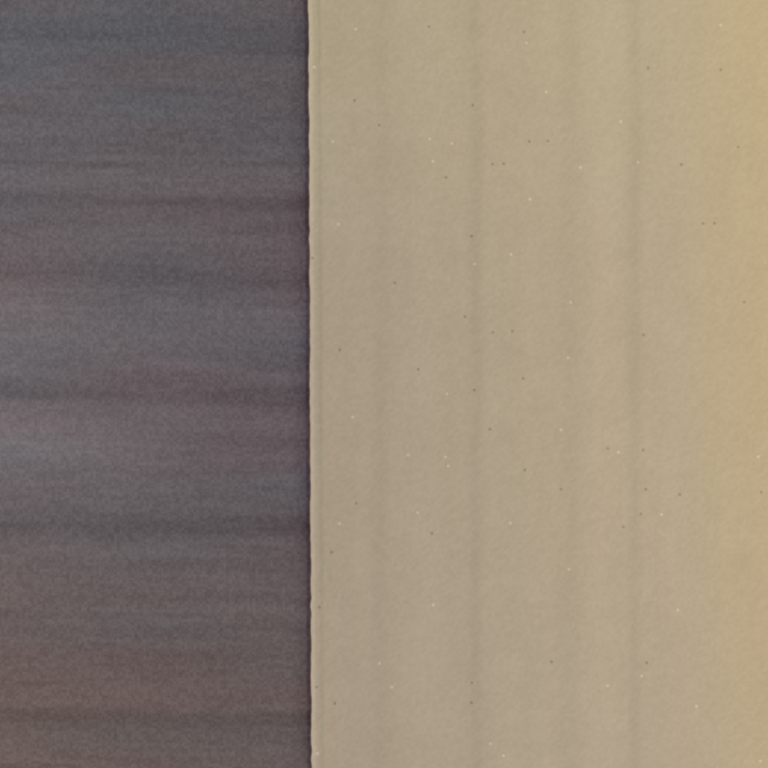
A WebGL 2 fragment shader for this texture:

```glsl
#version 300 es
precision highp float;
// A dark streaked wood panel meeting a warm beige wall at a vertical edge.

uniform vec2 u_resolution;
out vec4 fragColor;

float hash(vec2 p) {
  vec3 q = fract(vec3(p.xyx) * 0.1031);
  q += dot(q, q.yzx + 33.33);
  return fract((q.x + q.y) * q.z);
}

// Value noise in the range -0.5 to 0.5
float noise(vec2 p) {
  vec2 i = floor(p), f = fract(p);
  f = f * f * (3.0 - 2.0 * f);
  float low = mix(hash(i), hash(i + vec2(1, 0)), f.x);
  float high = mix(hash(i + vec2(0, 1)), hash(i + vec2(1, 1)), f.x);
  return mix(low, high, f.y) - 0.5;
}

// Soft band centred on c
float band(float x, float c, float width) {
  float d = (x - c) / width;
  return exp(-d * d);
}

vec3 woodPanel(vec2 uv, float edge) {
  vec3 top = mix(vec3(0.385, 0.375, 0.390), vec3(0.360, 0.340, 0.350), uv.x / edge);
  vec3 middle = mix(vec3(0.415, 0.388, 0.400), vec3(0.375, 0.345, 0.360), uv.x / edge);
  vec3 bottom = mix(vec3(0.405, 0.360, 0.350), vec3(0.385, 0.345, 0.340), uv.x / edge);
  vec3 col = mix(bottom, middle, smoothstep(0.05, 0.45, uv.y));
  col = mix(col, top, smoothstep(0.55, 0.95, uv.y));

  // Broad streaks, slightly tilted
  float y = uv.y + 0.02 * uv.x + 0.006 * noise(uv * 9.0);
  float leftFade = 1.0 - smoothstep(0.1, 0.36, uv.x);
  float streak = 0.020 * band(y, 0.770, 0.014) + 0.018 * band(y, 0.580, 0.040);
  streak += 0.035 * leftFade * band(y, 0.420, 0.040);
  streak -= 0.026 * band(y, 0.742, 0.010) + 0.022 * band(y, 0.650, 0.018);
  streak -= 0.030 * leftFade * band(y, 0.790, 0.005);
  streak -= 0.022 * band(y, 0.490, 0.014) + 0.034 * band(y, 0.322, 0.017);
  streak -= 0.024 * band(y, 0.070, 0.010) + 0.015 * band(y, 0.955, 0.015);
  col += streak;

  // Fine horizontal fibres and reddish patches
  col += 0.022 * noise(vec2(uv.x * 5.0, y * 70.0));
  col += 0.022 * noise(vec2(uv.x * 14.0, y * 170.0));
  col += vec3(0.025, -0.005, -0.010) * noise(uv * vec2(5.0, 22.0) + 40.0);

  // Shade towards the edge
  return col - vec3(0.050, 0.055, 0.050) * band(uv.x, edge, 0.016);
}

vec3 beigeWall(vec2 uv, float edge) {
  float t = (uv.x - edge) / (1.0 - edge);
  vec3 col = mix(vec3(0.655, 0.600, 0.520), vec3(0.715, 0.650, 0.545), smoothstep(0.0, 0.85, t));
  col += vec3(0.025, 0.012, -0.020) * smoothstep(0.75, 1.0, t);
  col += vec3(0.022, 0.025, 0.005) * smoothstep(0.55, 1.0, uv.y) * (1.0 - 0.5 * t);
  col -= vec3(0.012, 0.010, -0.006) * (1.0 - smoothstep(0.0, 0.5, uv.y)) * t;

  // Faint vertical shadows and highlights
  float x = uv.x + 0.004 * noise(vec2(3.0, uv.y * 6.0));
  float fold = 0.020 * band(x, 0.620, 0.009) + 0.014 * band(x, 0.742, 0.014);
  fold += 0.022 * band(x, 0.827, 0.010) + 0.012 * band(x, 0.497, 0.012);
  fold -= 0.008 * band(x, 0.555, 0.024) + 0.010 * band(x, 0.785, 0.018);
  col -= fold * vec3(1.0, 0.9, 0.8);
  col += 0.008 * noise(vec2(uv.x * 55.0, uv.y * 3.0));

  // Mottled plaster with slanted flecks
  col += 0.010 * noise(uv * 30.0);
  col += 0.016 * noise(vec2(uv.x + uv.y, 2.0 * (uv.y - uv.x)) * 90.0);

  // Sparse pits and bright specks
  vec2 cell = floor(uv * 40.0);
  vec2 centre = 0.2 + 0.6 * vec2(hash(cell + 7.0), hash(cell + 19.0));
  float kind = hash(cell + 53.0);
  float speck = 1.0 - smoothstep(0.03, 0.13, length(fract(uv * 40.0) - centre));
  col += speck * (0.07 * step(0.95, kind) - 0.08 * step(kind, 0.06));

  // Pale rim and thin groove beside the edge
  col += 0.045 * band(uv.x, edge + 0.003, 0.003);
  return col - vec3(0.030, 0.020, 0.025) * band(uv.x, edge + 0.014, 0.003);
}

void main() {
  vec2 uv = gl_FragCoord.xy / u_resolution;
  float edge = 0.4055 - 0.004 * uv.y + 0.0015 * noise(vec2(1.0, uv.y * 90.0));
  float soft = max(0.0016, 0.8 / u_resolution.x);
  float wall = smoothstep(edge - soft, edge + soft, uv.x);

  vec3 col = mix(woodPanel(uv, edge), beigeWall(uv, edge), wall);
  col -= vec3(0.060, 0.065, 0.055) * band(uv.x, edge - 0.003, 0.0025) * (1.0 - wall);

  // Fine grain, stronger on the wood
  float grain = noise(uv * 260.0) + 0.6 * noise(uv * 430.0 + 11.0);
  col += grain * mix(0.045, 0.016, wall);
  fragColor = vec4(col, 1.0);
}
```
